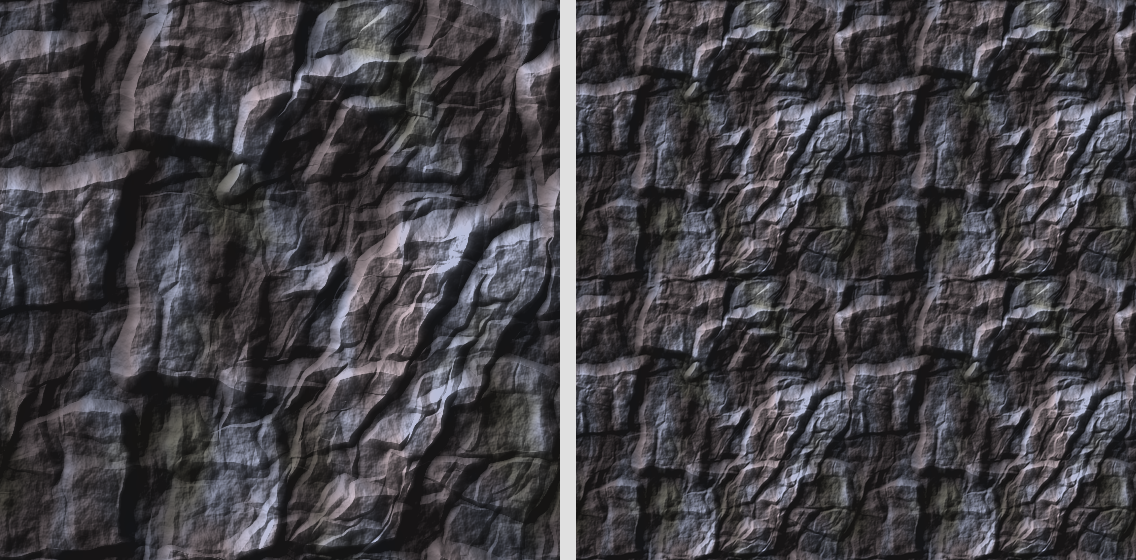
Left, the tile; right, the same tile 2 across and 2 down.
Write a Shadertoy shader that draws this texture.

```glsl
const float TAU = 6.2831853;
const vec2 LIGHT_DIR = vec2(-0.77, 0.64);
const vec3 NEUTRAL_TINT = vec3(0.995, 0.975, 1.03);
const vec3 WARM_TINT = vec3(1.06, 0.985, 0.97);
const vec3 BLUE_TINT = vec3(0.94, 0.99, 1.07);
const vec3 MOSS_TINT = vec3(1.03, 1.01, 0.86);

vec3 hash3(vec2 cell, float seed) {
    vec3 q = fract(vec3(cell, seed) * vec3(0.1031, 0.1030, 0.0973));
    q += dot(q, q.yxz + 33.33);
    return fract((q.xxy + q.yxx) * q.zyx);
}

// Gradient noise that wraps after a whole number of cells
float cornerSlope(vec2 cell, vec2 offset, vec2 period, float seed) {
    float angle = TAU * hash3(mod(cell, period), seed).x;
    return dot(vec2(cos(angle), sin(angle)), offset);
}

float gradientNoise(vec2 p, vec2 period, float seed) {
    vec2 cell = floor(p);
    vec2 f = p - cell;
    vec2 u = f * f * f * (f * (f * 6.0 - 15.0) + 10.0);
    vec2 e = vec2(1.0, 0.0);
    float a = cornerSlope(cell, f, period, seed);
    float b = cornerSlope(cell + e.xy, f - e.xy, period, seed);
    float c = cornerSlope(cell + e.yx, f - e.yx, period, seed);
    float d = cornerSlope(cell + e.xx, f - e.xx, period, seed);
    return mix(mix(a, b, u.x), mix(c, d, u.x), u.y);
}

float fbm(vec2 uv, vec2 frequency, int octaves, float seed) {
    float sum = 0.0;
    float amplitude = 1.0;
    for (int i = 0; i < octaves; i++) {
        sum += amplitude * gradientNoise(uv * frequency, frequency, seed + float(i));
        frequency *= 2.0;
        amplitude *= 0.5;
    }
    return sum;
}

// Strength of the broken, leaning zone across the canvas
float brokenZone(float x) {
    return 0.5 - 0.5 * cos(TAU * (x - 0.18));
}

// Overlapping tilted slabs with steep sides
float slabLayer(vec2 uv, vec2 cells, float depth, float tilt, float steepness, float seed) {
    vec2 grid = uv * cells;
    vec2 home = floor(grid);
    float top = 0.0;
    for (int j = -1; j <= 1; j++) {
        for (int i = -1; i <= 1; i++) {
            vec2 cell = home + vec2(i, j);
            vec2 wrapped = mod(cell, cells);
            vec3 place = hash3(wrapped, seed);
            vec3 shape = hash3(wrapped, seed + 17.0);
            vec3 slant = hash3(wrapped, seed + 41.0) - 0.5;
            vec2 d = (grid - cell - 0.5 - 0.5 * (place.xy - 0.5)) / cells;
            float lean = 0.5 * brokenZone((wrapped.x + 0.5) / cells.x) + 0.4 * slant.z;
            d.x -= lean * d.y;
            d.y += 0.6 * (shape.z - 0.5) * d.x;
            vec2 halfSize = (0.28 + 0.24 * shape.xy) / cells;
            float outside = length(max(abs(d) - halfSize, 0.0));
            float face = depth * mix(0.2, 1.0, place.z) + tilt * dot(d, slant.xy);
            top = max(top, face - steepness * outside);
        }
    }
    return top;
}

vec2 jagged(vec2 uv) {
    return uv + 0.035 * vec2(fbm(uv, vec2(6.0, 5.0), 4, 3.0), fbm(uv, vec2(5.0, 6.0), 4, 11.0));
}

float rockHeight(vec2 uv) {
    vec2 p = jagged(uv);
    float broken = brokenZone(uv.x + 0.3 * gradientNoise(uv * 3.0, vec2(3.0), 23.0));
    float height = slabLayer(p, vec2(4.0, 3.0), 0.07, 0.7, 2.2, 5.0);
    height += mix(0.55, 1.0, broken) * slabLayer(p, vec2(7.0, 6.0), 0.03, 0.7, 1.8, 29.0);
    height += mix(0.3, 1.0, broken) * slabLayer(p, vec2(15.0, 11.0), 0.014, 0.7, 1.5, 53.0);
    height += 0.03 * abs(fbm(p, vec2(9.0, 7.0), 3, 71.0));
    return height + 0.014 * fbm(uv, vec2(17.0, 15.0), 5, 83.0);
}

// Share of light blocked by higher rock toward the light
float occlusion(vec2 uv, float height) {
    float blocked = 0.0;
    float reach = 0.007;
    for (int i = 0; i < 4; i++) {
        float rise = (rockHeight(uv + reach * LIGHT_DIR) - height) / reach;
        blocked += 0.25 * clamp(rise, 0.0, 1.5);
        reach *= 1.9;
    }
    return blocked;
}

void mainImage(out vec4 fragColor, in vec2 fragCoord) {
    vec2 uv = fragCoord / iResolution.xy;
    vec2 stepX = vec2(0.0015, 0.0);
    float height = rockHeight(uv);
    vec2 slope = vec2(rockHeight(uv + stepX), rockHeight(uv + stepX.yx)) - height;
    slope /= stepX.x;

    // Light, crevices and pale mineral streaks
    float facing = -dot(slope, LIGHT_DIR) / sqrt(1.0 + dot(slope, slope));
    float relief = clamp(12.0 * (height - 0.085), -0.9, 0.7);
    float streak = fbm(jagged(uv), vec2(7.0, 3.0), 4, 97.0);
    float tone = 0.25 + 1.5 * facing + relief + 1.2 * streak - 1.2 * occlusion(uv, height);
    tone += 0.35 * (brokenZone(uv.x) - 0.5);
    float brightness = 0.27 * exp(0.55 * clamp(tone, -2.2, 1.9));

    // Mineral tints
    float patches = fbm(uv, vec2(4.0, 3.0), 4, 113.0);
    float blueness = smoothstep(-0.3, 0.4, streak + 0.5 * patches);
    float moss = smoothstep(0.1, 0.5, patches) * smoothstep(0.3, -0.6, relief);
    vec3 tint = NEUTRAL_TINT * mix(WARM_TINT, BLUE_TINT, blueness);
    tint = mix(tint, MOSS_TINT, 0.7 * moss);
    fragColor = vec4(brightness * tint, 1.0);
}
```
